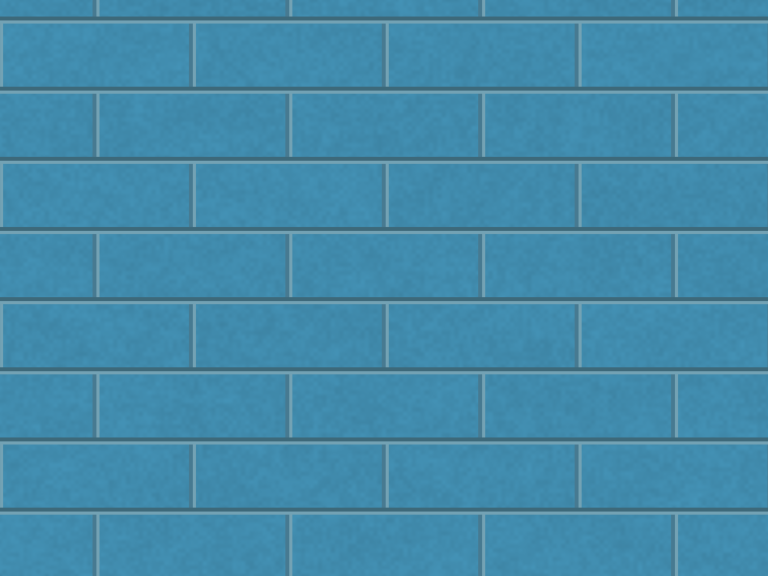
Give the GLSL for this pattern, as a WebGL 2 fragment shader.

```glsl
#version 300 es
precision highp float;
// Blue running-bond brick wall with bevelled joints and a finely mottled face.

uniform vec2 u_resolution;
out vec4 fragColor;

// Lengths are fractions of the canvas height.
const vec2 BRICK = vec2(0.3348, 0.1218);
const float FIRST_COURSE = -0.0099;
const float LIGHT_WIDTH = 0.0054;
const float DARK_WIDTH = 0.0068;

const vec3 FACE = vec3(0.252, 0.545, 0.678);
const vec3 HIGHLIGHT = vec3(0.45, 0.635, 0.705);
const vec3 SIDE_SHADOW = vec3(0.28, 0.48, 0.57);
const vec3 UNDER_SHADOW = vec3(0.24, 0.41, 0.48);

float hash(vec2 p) {
    vec3 q = fract(vec3(p.xyx) * 0.1031);
    q += dot(q, q.yzx + 33.33);
    return fract((q.x + q.y) * q.z);
}

float valueNoise(vec2 p) {
    vec2 cell = floor(p);
    vec2 f = fract(p);
    f = f * f * (3.0 - 2.0 * f);
    float low = mix(hash(cell), hash(cell + vec2(1.0, 0.0)), f.x);
    float high = mix(hash(cell + vec2(0.0, 1.0)), hash(cell + vec2(1.0)), f.x);
    return mix(low, high, f.y);
}

// Signed distance to the nearest whole number, scaled to canvas units.
float jointDistance(float t, float pitch) {
    return (fract(t + 0.5) - 0.5) * pitch;
}

// Shadow on the negative side of a joint, highlight on the positive side.
vec3 drawJoint(vec3 base, float d, vec3 shadow, float blur) {
    float lit = smoothstep(-blur, blur, d);
    float halfWidth = mix(DARK_WIDTH, LIGHT_WIDTH, step(0.0, d));
    float mask = 1.0 - smoothstep(halfWidth - blur, halfWidth + blur, abs(d));
    return mix(base, mix(shadow, HIGHLIGHT, lit), mask);
}

// Fine grain over broader clouds, centred on zero.
float mottle(vec2 p) {
    float grain = valueNoise(p * 135.0) - 0.5;
    float blotch = valueNoise(p * 62.0 + 17.0) - 0.5;
    float cloud = valueNoise(p * 16.0 + 41.0) - 0.5;
    return 0.060 * grain + 0.040 * blotch + 0.025 * cloud;
}

void main() {
    vec2 p = gl_FragCoord.xy / u_resolution.y;
    float blur = max(0.7 / u_resolution.y, 0.0012);

    // Every other course is shifted by half a brick.
    vec2 grid = vec2(p.x, p.y - FIRST_COURSE) / BRICK;
    float course = floor(grid.y);
    grid.x += 0.5 * (1.0 - mod(course, 2.0));
    vec2 brickId = vec2(floor(grid.x), course);

    // Brick face
    float tint = 0.012 * (hash(brickId + 5.0) - 0.5);
    vec3 color = FACE * (1.0 + mottle(p) + tint);

    // Upright joints, then the bed joints that run over them
    color = drawJoint(color, jointDistance(grid.x, BRICK.x), SIDE_SHADOW, blur);
    color = drawJoint(color, -jointDistance(grid.y, BRICK.y), UNDER_SHADOW, blur);

    fragColor = vec4(color, 1.0);
}
```
